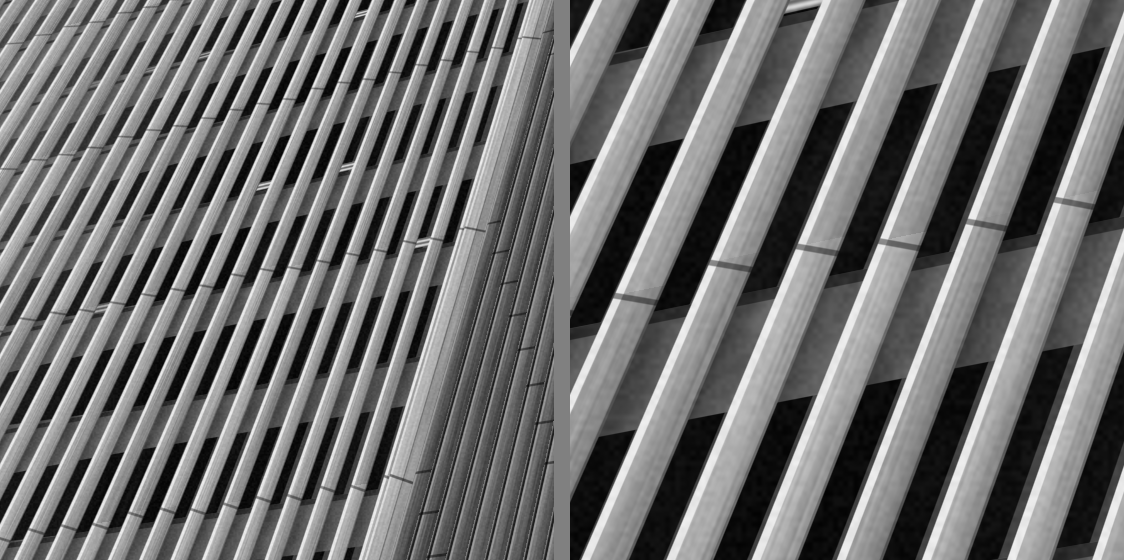
Left: the whole. Right: its middle third, enlarged.
Write a Shadertoy shader that draws this pattern.

```glsl
// A tower facade seen at a tilt: pale ribs, dark windows, a corner pillar and a ribbed side wall.
// Two vanishing points turn canvas position into (rib, floor) coordinates,
// and every part is a smoothed band repeated with fract in those coordinates.

const vec2 RIB_VANISH = vec2(1.715, 3.526);
const vec2 FLOOR_VANISH = vec2(-6.641, -0.940);
const float RIB_STEP = 0.01588;
const float JOINT_PERIOD = 2.03;   // floors between rib joints

float hash(vec2 p) {
    vec3 q = fract(p.xyx * vec3(0.1031, 0.1030, 0.0973));
    q += dot(q, q.yzx + 33.33);
    return fract((q.x + q.y) * q.z);
}

float noise(vec2 p) {
    vec2 i = floor(p), f = fract(p);
    f = f * f * (3.0 - 2.0 * f);
    return mix(mix(hash(i), hash(i + vec2(1, 0)), f.x),
               mix(hash(i + vec2(0, 1)), hash(i + vec2(1, 1)), f.x), f.y);
}

float edge(float x, float at, float blur) {
    return smoothstep(at - blur, at + blur, x);
}

float band(float x, float lo, float hi, float blur) {
    return edge(x, lo, blur) * (1.0 - edge(x, hi, blur));
}

// Ribs count up to the right, with zero at the corner pillar; floors count upward.
vec2 facadeCoord(vec2 p) {
    float ribSlope = (RIB_VANISH.x - p.x) / (RIB_VANISH.y - p.y);
    vec2 toVanish = RIB_VANISH - FLOOR_VANISH;
    vec2 ray = p - FLOOR_VANISH;
    float depth = 1.0 / (toVanish.y / toVanish.x - ray.y / ray.x);
    return vec2((0.30 - ribSlope) / RIB_STEP, (depth - 2.487) / 0.2195);
}

// Thin dark seam where two rib lengths meet.
float jointSeam(float level, float blur) {
    float d = abs(fract((level - 0.47) / JOINT_PERIOD + 0.5) - 0.5) * JOINT_PERIOD;
    return 1.0 - edge(d, 0.009, blur);
}

// Spandrels and windows between the ribs.
float wallTone(vec2 f, float ribWidth, vec2 blur) {
    float across = fract(f.x + 0.1) + 0.2;
    float up = fract(f.y - 0.2);
    vec2 id = vec2(floor(f.x + 0.1), floor(f.y - 0.2));
    float far = smoothstep(9.0, 21.0, -f.x);
    float gapPos = clamp((across - ribWidth) / (1.0 - ribWidth), 0.0, 1.0);

    float tone = mix(0.25, 0.38, gapPos) + 0.08 * far;
    tone += 0.07 * (noise(f * vec2(5.0, 7.0)) - 0.5);
    tone *= 1.0 - 0.45 * band(up, 0.15, 0.19, blur.y);

    float pane = band(up, 0.19 + 0.12 * far, 0.8 - 0.1 * far, blur.y);
    float reveal = 0.98 - (0.06 + 0.16 * hash(id)) * smoothstep(-9.0, -1.0, f.x);
    float glass = 0.035 + 0.05 * hash(id + 7.0) * noise(f * vec2(6.0, 3.0));
    float paneTone = mix(glass, 0.26, edge(across, reveal, blur.x));
    tone = mix(tone, paneTone, pane * (1.0 - 0.65 * far));

    // Occasional pale slats at the foot of a window
    float chosen = step(0.93, hash(id + 31.0));
    float slats = band(up, 0.20, 0.29, blur.y);
    float slatTone = 0.62 + 0.2 * sin(up * 150.0);
    return mix(tone, slatTone, chosen * slats * (1.0 - far));
}

// Lit left flank and grey front of one rib; x is its tone, y its coverage.
vec2 ribLayer(vec2 f, float ribWidth, vec2 blur) {
    float across = fract(f.x + 0.45) - 0.15;
    float id = floor(f.x + 0.45);
    float level = f.y + 0.06 * (hash(vec2(id, 3.0)) - 0.5);
    float piece = floor((level - 0.47) / JOINT_PERIOD);
    float tone = mix(0.67, 0.53, smoothstep(0.1, ribWidth, across));
    tone += 0.09 * (hash(vec2(id, piece)) - 0.5);
    tone += 0.10 * (noise(vec2(f.x * 24.0, f.y * 1.8)) - 0.5);
    tone = mix(0.91, tone, edge(across, 0.105, blur.x));
    tone *= 1.0 - 0.3 * edge(across, ribWidth - 0.035, blur.x);
    tone *= 1.0 - 0.42 * jointSeam(level + 0.10 * across, blur.y);
    return vec2(tone, band(across, 0.0, ribWidth, blur.x));
}

float pillarTone(vec2 f, vec2 blur) {
    float tone = mix(0.70, 0.59, edge(f.x, 0.36, blur.x));
    tone += 0.10 * (noise(f * vec2(14.0, 2.0)) - 0.5);
    tone = mix(tone, 0.86, band(f.x, -0.12, -0.04, blur.x));
    tone *= 1.0 - 0.35 * band(f.x, 0.34, 0.38, blur.x);
    return tone * (1.0 - 0.5 * jointSeam(f.y + 0.1 * f.x, blur.y));
}

// Fine ribs on the shaded side, with joints stepping down from the corner.
float sideTone(vec2 f, vec2 blur) {
    float s = (f.x - 0.72) / 0.62;
    float across = fract(s + 0.2) - 0.2, id = floor(s + 0.2);
    float tone = mix(0.43, 0.28, smoothstep(0.1, 0.75, across));
    tone += 0.10 * (noise(vec2(s * 12.0, f.y * 3.0)) - 0.5);
    tone += 0.07 * (hash(vec2(id, 19.0)) - 0.5);
    tone = mix(tone, 0.12, band(across, -0.13, -0.01, blur.x));
    tone = mix(tone, 0.60, band(across, 0.0, 0.10, blur.x));
    return tone * (1.0 - 0.5 * jointSeam(f.y + 0.3 * id, blur.y));
}

void mainImage(out vec4 fragColor, in vec2 fragCoord) {
    vec2 p = fragCoord / iResolution.y;
    vec2 f = facadeCoord(p);
    vec2 blur = 0.7 * fwidth(f);
    float ribWidth = mix(0.53, 0.72, smoothstep(2.0, 24.0, -f.x));

    vec2 rib = ribLayer(f, ribWidth, blur);
    float tone = mix(wallTone(f, ribWidth, blur), rib.x, rib.y);
    tone = mix(tone, pillarTone(f, blur), edge(f.x, -0.12, blur.x));
    tone = mix(tone, sideTone(f, blur * vec2(1.6, 1.0)), edge(f.x, 0.72, blur.x));

    tone += 0.05 * (noise(p * 330.0) - 0.5);   // concrete grain
    fragColor = vec4(vec3(clamp(tone, 0.0, 1.0)), 1.0);
}
```
